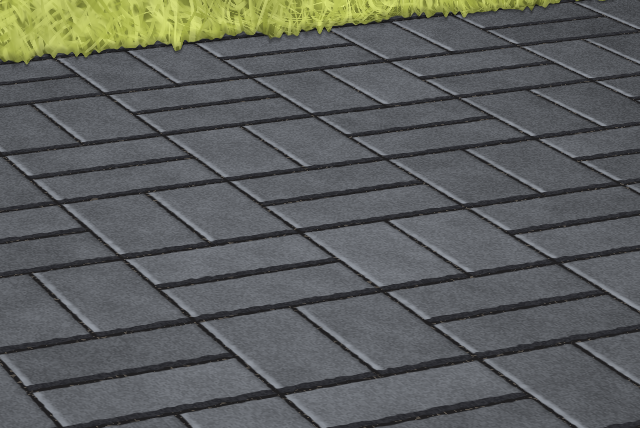
This texture is drawn by a WebGL 2 fragment shader. Its source:

```glsl
#version 300 es
precision highp float;
uniform vec2 u_resolution;
out vec4 outColor;

float hash(vec2 p) {
  vec3 q = fract(vec3(p.xyx) * 0.1031);
  q += dot(q, q.yzx + 33.33);
  return fract((q.x + q.y) * q.z);
}

float noise(vec2 p) {
  vec2 i = floor(p), f = fract(p);
  f = f * f * (3.0 - 2.0 * f);
  return mix(mix(hash(i), hash(i + vec2(1, 0)), f.x),
             mix(hash(i + vec2(0, 1)), hash(i + vec2(1, 1)), f.x), f.y);
}

float fbm(vec2 p) {
  float sum = 0.0, amp = 0.5;
  for (int i = 0; i < 4; i++) {
    sum += amp * noise(p);
    p = p * 2.03 + 17.0;
    amp *= 0.5;
  }
  return sum;
}

float edge(float d, float width, float aa) {
  return smoothstep(width - aa, width + aa, d);
}

// Ground plane: x runs along the rows, y toward the viewer, one unit per pair of bricks
vec2 groundPlane(vec2 p) {
  mat3 view = mat3(0.3984, -0.0391, 0.031,
                   0.127, 0.0873, -0.0611,
                   0.535, 0.4238, 1.0);
  vec3 g = inverse(view) * vec3(p, 1.0);
  return g.xy / g.z;
}

// Basket weave of brick pairs
vec3 paving(vec2 ground, vec2 p, vec2 aa) {
  vec2 block = floor(ground), f = fract(ground);
  bool lengthwise = mod(block.x + block.y, 2.0) < 0.5;
  vec2 size = lengthwise ? vec2(1.0, 0.5) : vec2(0.5, 1.0);
  vec2 local = mod(f, size);
  vec2 id = block * 2.0 + floor(f / size) + 80.0;
  float tone = hash(id);

  // Slightly chipped edges
  float chip = noise(ground * 35.0 + 400.0) - 0.5;
  vec2 near = local + chip * vec2(0.007, 0.012);
  vec2 far = size - local + chip * vec2(0.008, 0.022);

  // Worn top face with a soft pool of light
  float grain = noise(ground * vec2(115, 70) + 900.0) - 0.5;
  float stain = fbm(ground * vec2(7, 5) + 60.0) - 0.47;
  float pool = exp(-2.5 * dot(p - vec2(0.72, 0.68), p - vec2(0.72, 0.68)));
  float level = 0.335 + 0.085 * pool + 0.045 * (tone - 0.5);
  level += 0.09 * grain + 0.09 * stain - 0.04 * smoothstep(0.9, 1.5, p.x - p.y);
  vec3 color = level * vec3(0.97, 1.0, 1.05);

  // Lit bevel on the left, strongest toward the near corner
  float bevel = 1.0 - smoothstep(0.024, 0.046 + aa.x, near.x);
  bevel *= 0.55 + 0.3 * local.y / size.y + 0.5 * (noise(ground * 24.0 + 70.0) - 0.4);
  color = mix(color, vec3(0.57, 0.59, 0.62), clamp(bevel, 0.0, 1.0));
  color *= 1.0 - 0.15 * (1.0 - smoothstep(0.02, 0.05, far.x));

  // Shaded near bevel, then the sandy joint
  vec3 shade = vec3(0.175, 0.178, 0.195) + 0.07 * grain;
  color = mix(shade, color, edge(far.y, 0.078, aa.y * 0.8));
  vec3 joint = vec3(0.12, 0.117, 0.12) + vec3(0.22, 0.2, 0.17)
             * smoothstep(0.65, 0.95, noise(ground * vec2(80, 60) + 300.0));
  float top = edge(near.x, 0.006, aa.x) * edge(far.x, 0.017, aa.x)
            * edge(near.y, 0.008, aa.y) * edge(far.y, 0.022, aa.y);
  return mix(joint, color, top);
}

// Lawn of overlapping blades in turned layers
vec3 lawn(vec2 p) {
  vec3 color = mix(vec3(0.36, 0.38, 0.15), vec3(0.62, 0.66, 0.28), fbm(p * 28.0));
  for (int i = 0; i < 9; i++) {
    float layer = float(i);
    float turn = (hash(vec2(layer, 4.0)) - 0.5) * 2.8 + 0.6 * (noise(p * 9.0 + layer) - 0.5);
    vec2 q = mat2(cos(turn), sin(turn), -sin(turn), cos(turn)) * p;
    float blade = smoothstep(0.62, 0.82, noise(q * vec2(125, 24) + layer * 31.0));
    vec3 tint = mix(vec3(0.6, 0.64, 0.24), vec3(0.87, 0.9, 0.52),
                    noise(q * vec2(40, 12) + layer * 7.0));
    color = mix(color, tint, blade * 0.8);
  }
  return color * (0.84 + 0.3 * fbm(p * 11.0 + 5.0));
}

void main() {
  vec2 p = gl_FragCoord.xy / u_resolution.y;
  p.y = 1.0 - p.y;
  vec2 ground = groundPlane(p);
  vec2 aa = fwidth(ground) * 0.75;
  vec3 color = paving(ground, p, aa);

  // Ragged lawn border and its contact shadow
  float tufts = 0.22 * (noise(p * vec2(22, 9)) - 0.5)
              + 0.22 * (noise(p * vec2(95, 30) + 40.0) - 0.5);
  float border = ground.y + 3.03 + tufts;
  color *= 0.6 + 0.4 * smoothstep(-0.02, 0.16, border);
  vec3 grass = lawn(p) * mix(0.72, 1.0, smoothstep(0.0, 0.3, -border));
  color = mix(grass, color, smoothstep(-aa.y, aa.y, border));
  outColor = vec4(clamp(color, 0.0, 1.0), 1.0);
}
```
